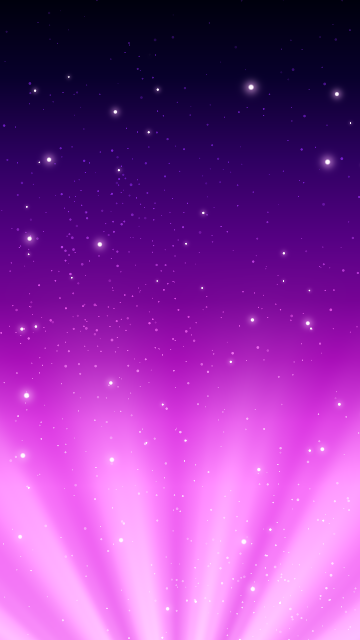
A Shadertoy shader for this background:

```glsl
// Night sky fading from navy through violet to glowing pink, with soft light
// rays fanning up from below the lower edge, drifting dust and haloed stars.
// Gradient ramps, an angular ray pattern and hashed grids build the layers.

float hash(vec2 p) {
    return fract(sin(dot(p, vec2(127.1, 311.7))) * 43758.5453);
}

float smoothNoise(float x) {
    float i = floor(x), f = fract(x);
    return mix(hash(vec2(i, 3.0)), hash(vec2(i + 1.0, 3.0)), f * f * (3.0 - 2.0 * f));
}

float ramp(float a, float b, float x) {
    return clamp((x - a) / (b - a), 0.0, 1.0);
}

vec3 skyGradient(float h) {
    vec3 c = mix(vec3(1.0, 0.63, 1.0), vec3(0.99, 0.50, 0.99), ramp(0.0, 0.24, h));
    c = mix(c, vec3(0.89, 0.31, 0.91), ramp(0.24, 0.34, h));
    c = mix(c, vec3(0.67, 0.10, 0.73), ramp(0.34, 0.44, h));
    c = mix(c, vec3(0.47, 0.025, 0.59), ramp(0.44, 0.53, h));
    c = mix(c, vec3(0.33, 0.0, 0.51), ramp(0.53, 0.63, h));
    c = mix(c, vec3(0.18, 0.0, 0.38), ramp(0.63, 0.75, h));
    c = mix(c, vec3(0.03, 0.0, 0.17), ramp(0.75, 0.88, h));
    return mix(c, vec3(0.0, 0.0, 0.05), ramp(0.88, 1.0, h));
}

// Signed brightness of the fan: dark centre, bright beams either side.
float lightRays(vec2 p) {
    vec2 d = p - vec2(0.49, -0.35);
    float angle = atan(d.x, d.y);
    float broad = -0.5 * cos(angle * 17.0) * exp(-0.9 * angle * angle);
    float fine = smoothNoise(angle * 22.0 + 40.0) - 0.5;
    return broad * 0.75 + fine * 0.22;
}

// Dust is densest in a left-hand cloud and near the lower right.
float dustDensity(vec2 p) {
    vec2 cloud = (p - vec2(0.3, 1.0)) / vec2(0.3, 0.38);
    vec2 sparks = (p - vec2(0.74, 0.16)) / vec2(0.24, 0.22);
    return 0.10 + 0.42 * exp(-dot(cloud, cloud)) + 0.5 * exp(-dot(sparks, sparks));
}

float dustLayer(vec2 p, float cells, float seed) {
    vec2 id = floor(p * cells);
    vec2 jitter = 0.15 + 0.7 * vec2(hash(id + seed), hash(id + seed + 17.3));
    float dist = length(fract(p * cells) - jitter) / cells;
    float radius = mix(0.0018, 0.0042, pow(hash(id + seed + 31.7), 2.0));
    float present = step(hash(id + seed + 53.1), dustDensity((id + 0.5) / cells));
    float glint = 0.25 + 0.65 * hash(id + seed + 71.9);
    return present * glint * (1.0 - smoothstep(radius * 0.5, radius * 1.3, dist));
}

// x: white core, y: surrounding halo.
vec2 starLayer(vec2 p, float cells, float seed, float chance, float scale) {
    vec2 id = floor(p * cells);
    vec2 jitter = 0.27 + 0.46 * vec2(hash(id + seed), hash(id + seed + 9.2));
    float dist = length(fract(p * cells) - jitter) / cells;
    float size = scale * mix(0.55, 1.0, hash(id + seed + 23.4));
    float present = step(hash(id + seed + 47.6), chance);
    float core = 1.0 - smoothstep(0.004 * size, 0.010 * size, dist);
    float halo = exp(-dist * dist / (0.00042 * size * size));
    return present * vec2(core, halo * size);
}

void mainImage(out vec4 fragColor, in vec2 fragCoord) {
    vec2 p = fragCoord / iResolution.x;
    float h = fragCoord.y / iResolution.y;

    // Sky and rays, with the beams dissolving into the violet
    vec3 col = skyGradient(h);
    float reach = 1.0 - smoothstep(0.08, 0.62, h);
    float rays = lightRays(p) * reach;
    col += rays * vec3(0.16, 0.46, 0.13);
    col = clamp(col, 0.0, 1.0);

    // Dust turns from violet to pink to near white going down
    vec3 dustColor = mix(vec3(1.0, 0.9, 1.0), vec3(0.97, 0.38, 0.96), ramp(0.28, 0.5, h));
    dustColor = mix(dustColor, vec3(0.52, 0.14, 0.9), ramp(0.52, 0.72, h));
    for (int i = 0; i < 3; i++) {
        float layer = float(i);
        float dust = dustLayer(p + layer * 0.013, 20.0 + layer * 6.0, layer * 13.0);
        col = mix(col, dustColor, dust * (1.0 - 0.7 * ramp(0.78, 1.0, h)));
    }

    // Haloed stars and small pinpoints, absent from the dark strip at the top
    float below = 1.0 - smoothstep(0.86, 0.92, h);
    vec2 star = starLayer(p, 5.0, 4.0, 0.55, 1.0) * below;
    vec2 pinpoint = starLayer(p + 0.07, 9.0, 61.0, 0.25, 0.5) * below;
    float halo = max(star.y, pinpoint.y);
    col = mix(col, mix(col, vec3(1.0, 0.72, 1.0), 0.55), halo);
    col = mix(col, vec3(1.0, 0.97, 1.0), max(star.x, pinpoint.x));

    fragColor = vec4(col, 1.0);
}
```
